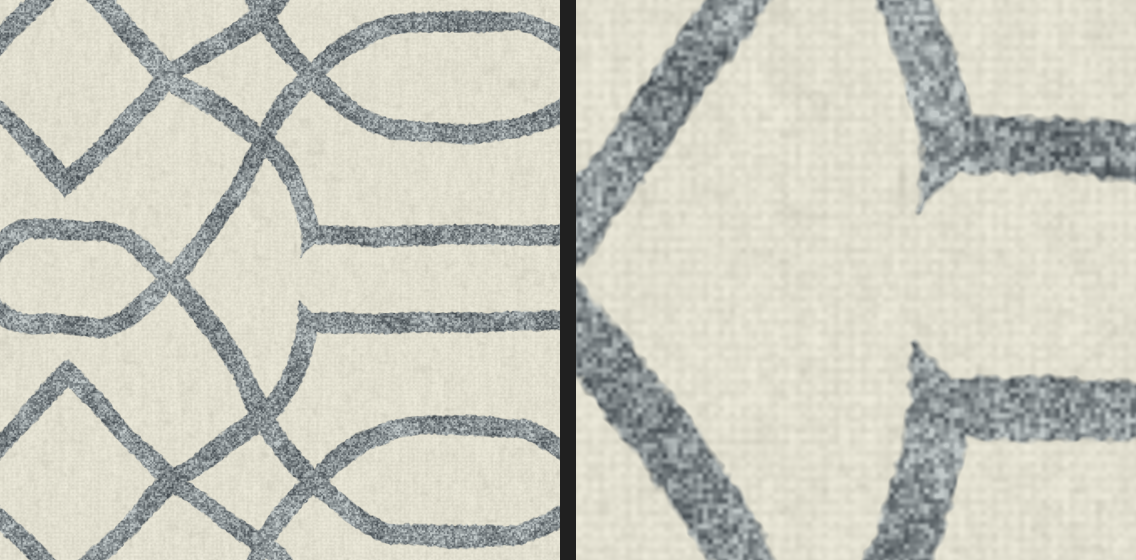
Left, the full canvas; right, a detail of the centre.
Give the GLSL for this pattern, as a WebGL 2 fragment shader.

```glsl
#version 300 es
precision highp float;
// Hand-tufted trellis rug: slate interlaced lenses, diamonds and bars on cream wool.
uniform vec2 u_resolution;
out vec4 fragColor;

float hash(vec2 cell) {
    uvec2 q = uvec2(ivec2(cell)) * uvec2(1597334673u, 3812015801u);
    uint n = (q.x ^ q.y) * 1597334673u;
    n = (n ^ (n >> 15)) * 2246822519u;
    return float((n ^ (n >> 13)) & 0xffffu) / 65535.0;
}

float noise(vec2 p) {
    vec2 i = floor(p), f = fract(p);
    f = f * f * (3.0 - 2.0 * f);
    return mix(mix(hash(i), hash(i + vec2(1, 0)), f.x),
               mix(hash(i + vec2(0, 1)), hash(i + vec2(1, 1)), f.x), f.y);
}

// Distance to a segment whose radius shrinks by taper towards b
float segment(vec2 p, vec2 a, vec2 b, float taper) {
    vec2 ab = b - a;
    float t = clamp(dot(p - a, ab) / dot(ab, ab), 0.0, 1.0);
    return length(p - a - ab * t) + taper * t;
}

// Distance to a quadratic curve, walked in short chords
float curve(vec2 p, vec2 a, vec2 b, vec2 c) {
    float d = 1e5;
    vec2 from = a;
    for (int i = 1; i <= 8; i++) {
        float t = float(i) / 8.0;
        vec2 to = mix(mix(a, b, t), mix(b, c, t), t);
        d = min(d, segment(p, from, to, 0.0));
        from = to;
    }
    return d;
}

// Distance to the centre lines, within one mirrored quarter of the repeat
float trellis(vec2 p) {
    // Strand running from the small lens to the large lens
    float d = segment(p, vec2(-20, 65), vec2(50, 65), 0.0);
    d = min(d, curve(p, vec2(50, 65), vec2(85, 62), vec2(140, 0)));
    d = min(d, curve(p, vec2(140, 0), vec2(225, 90), vec2(257, 172)));
    d = min(d, curve(p, vec2(257, 172), vec2(275, 225), vec2(335, 278)));
    d = min(d, curve(p, vec2(335, 278), vec2(385, 222), vec2(445, 204)));
    d = min(d, segment(p, vec2(445, 204), vec2(560, 199), 0.0));
    // Strand running from the diamond to the bar, with a pointed spur
    d = min(d, segment(p, vec2(-40, 90), vec2(140, 276), 0.0));
    d = min(d, curve(p, vec2(140, 276), vec2(208, 232), vec2(260, 197)));
    d = min(d, curve(p, vec2(260, 197), vec2(318, 150), vec2(333, 60)));
    d = min(d, segment(p, vec2(333, 60), vec2(560, 61), 0.0));
    return min(d, segment(p, vec2(332, 58), vec2(319, 31), 13.0));
}

void main() {
    // 768 design units span the canvas
    vec2 p = gl_FragCoord.xy / u_resolution * 768.0;
    float pixel = 768.0 / u_resolution.y;

    // Hand-drawn wander, then mirror folding into one quarter
    vec2 wander = vec2(noise(p / 65.0), noise(p / 65.0 + 40.0)) - 0.5;
    vec2 q = p + 9.0 * wander - vec2(93, 386);
    vec2 halfRepeat = vec2(532, 278);
    q = abs(mod(q + halfRepeat, 2.0 * halfRepeat) - halfRepeat);

    // Uneven stroke width with a fuzzy pile edge
    float width = 13.6 + 2.5 * (noise(p / 28.0 + 9.0) - 0.5) + 3.0 * (noise(p / 4.0) - 0.5);
    float d = trellis(q) - width;
    float soft = max(1.8, pixel);
    float stroke = 1.0 - smoothstep(-soft, soft, d);

    // Cream ground with a faint weave and stains
    float weave = 0.008 * (sin(p.x * 1.05) + sin(p.y * 1.15));
    float grain = 0.05 * (noise(p / 2.5 + 70.0) - 0.5) + 0.025 * (noise(p / vec2(5, 24)) - 0.5);
    float stain = 0.03 * smoothstep(0.72, 1.0, noise(p / 9.0 + 20.0));
    vec3 cream = vec3(0.885, 0.875, 0.815) + weave + grain - stain;

    // Slate yarn: fine flecks over broader light and dark patches
    float fleck = noise(p / 2.3 + 11.0) - 0.5;
    float tuft = noise(p / 5.0 + 31.0) - 0.5;
    float patchTone = noise(p / 34.0 + 53.0) - 0.5;
    float rim = smoothstep(-7.0, -1.0, d);
    float tone = 0.53 + 0.75 * fleck + 0.35 * tuft + 0.35 * patchTone - 0.07 * rim;
    vec3 slate = mix(vec3(0.27, 0.30, 0.32), vec3(0.76, 0.79, 0.79), clamp(tone, 0.0, 1.0));

    fragColor = vec4(mix(cream, slate, stroke), 1.0);
}
```
